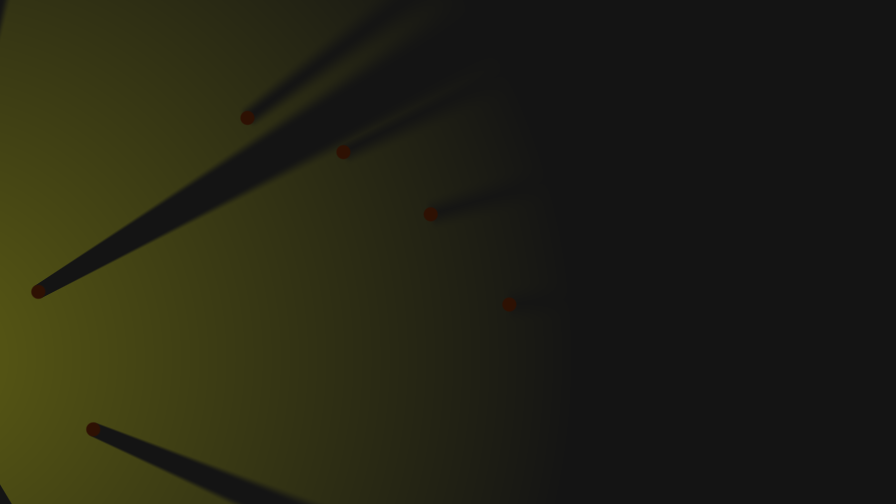
Reproduce this background procedurally as a Shadertoy shader.

```glsl
// Dim yellow light at the left edge, with small round posts casting soft shadows.

const vec3 AMBIENT = vec3(0.08);
const vec3 GLOW = vec3(0.28, 0.28, 0.0);
const vec3 POST = vec3(0.18, 0.065, 0.01);

const vec2 LIGHT_POS = vec2(-0.150, 0.289);
const float LIGHT_REACH = 1.285;
const float POST_RADIUS = 0.0139;
const float PENUMBRA = 0.02;

// Linear falloff: 1 at the lamp, 0 at its reach.
float falloff(vec2 p, vec2 lamp, float reach) {
    return max(1.0 - distance(p, lamp) / reach, 0.0);
}

// Coverage of a disc with an edge of the given softness.
float disc(vec2 p, vec2 center, float radius, float soft) {
    return 1.0 - smoothstep(-soft, soft, distance(p, center) - radius);
}

// Light that passes a post: a wedge behind it, blurring with distance.
float shadow(vec2 p, vec2 lamp, vec2 center, float radius) {
    vec2 ray = p - lamp;
    vec2 axis = center - lamp;
    float rayLength = length(ray);
    float axisLength = length(axis);
    float angle = abs(atan(axis.x * ray.y - axis.y * ray.x, dot(axis, ray)));
    float halfAngle = asin(radius / axisLength);
    float blur = 0.002 + PENUMBRA * smoothstep(0.0, 1.0, rayLength / LIGHT_REACH);
    float wedge = 1.0 - smoothstep(halfAngle - blur, halfAngle + blur, angle);
    float behind = smoothstep(-0.5 * radius, 0.5 * radius, rayLength - axisLength);
    return 1.0 - wedge * behind;
}

// Curved row of posts: x holds the light let through, y the post coverage.
vec2 postRow(vec2 p, vec2 start, vec2 stride, vec2 bend, int count, float soft) {
    vec2 result = vec2(1.0, 0.0);
    for (int i = 0; i < count; i++) {
        float k = float(i);
        vec2 center = start + stride * k + bend * k * k;
        result.x = min(result.x, shadow(p, LIGHT_POS, center, POST_RADIUS));
        result.y = max(result.y, disc(p, center, POST_RADIUS, soft));
    }
    return result;
}

void mainImage(out vec4 fragColor, in vec2 fragCoord) {
    vec2 p = fragCoord / iResolution.y;
    float soft = 1.0 / iResolution.y;

    // Outer arc, inner pair, and a pair just beyond the left edge
    vec2 arc = postRow(p, vec2(0.491, 0.766), vec2(0.199, -0.040),
                       vec2(-0.0086, -0.0278), 4, soft);
    vec2 inner = postRow(p, vec2(0.076, 0.421), vec2(0.109, -0.273),
                         vec2(0.0), 2, soft);
    vec2 hidden = postRow(p, vec2(-0.086, 0.630), vec2(0.032, -0.528),
                          vec2(0.0), 2, soft);

    float lit = min(arc.x, min(inner.x, hidden.x));
    float posts = max(arc.y, max(inner.y, hidden.y));

    // Light first, posts on top
    vec3 color = AMBIENT + GLOW * falloff(p, LIGHT_POS, LIGHT_REACH) * lit;
    color = mix(color, POST, posts);
    fragColor = vec4(color, 1.0);
}
```
